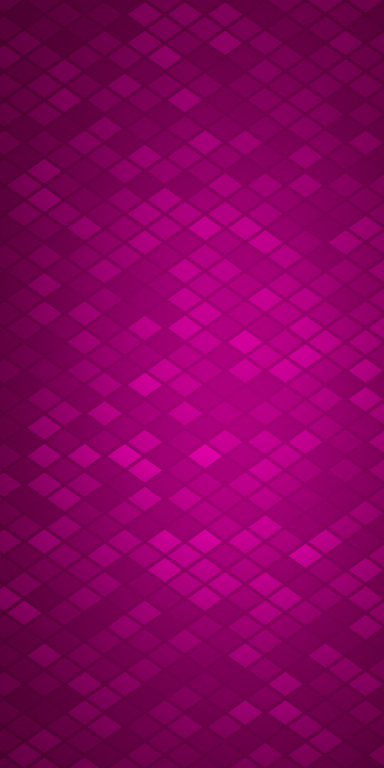
Write a WebGL 2 fragment shader that draws this background.

```glsl
#version 300 es
precision highp float;
// Magenta backdrop: a lattice of wide diamond tiles over an elliptical glow.
// Skewed lattice coordinates give each tile an id; a hash and a smooth noise
// set how strongly it is lit, and the distance to its sides cuts the gaps.

#define PITCH vec2(0.0523, 0.0371)       // tile diagonals, canvas height = 1
#define LATTICE_ORIGIN vec2(0.2409, 0.7585)
#define GLOW_CENTER vec2(0.302, 0.480)
#define GLOW_RADIUS vec2(0.260, 0.450)
#define EDGE_LEVEL 0.28                  // red level far from the glow
#define GLOW_LEVEL 0.44                  // red level added by the glow
#define GAP_HALF 0.075                   // half gap, in tile widths
#define GAP_SHADE 0.91
#define TILE_LIFT 0.34

uniform vec2 u_resolution;
out vec4 fragColor;

float hash(vec2 cell) {
    vec3 v = fract(vec3(cell.xyx) * vec3(0.1031, 0.1030, 0.0973));
    v += dot(v, v.yzx + 33.33);
    return fract((v.x + v.y) * v.z);
}

float smoothNoise(vec2 p) {
    vec2 i = floor(p), f = fract(p);
    f = f * f * (3.0 - 2.0 * f);
    float low = mix(hash(i), hash(i + vec2(1.0, 0.0)), f.x);
    float high = mix(hash(i + vec2(0.0, 1.0)), hash(i + 1.0), f.x);
    return mix(low, high, f.y);
}

// Deep plum to hot magenta, driven by the red level.
vec3 magenta(float level) {
    return vec3(level, 0.0, max(0.8 * level - 0.05, 0.0));
}

void main() {
    vec2 p = gl_FragCoord.xy / u_resolution.y;
    p.x += 0.5 * (0.5 - u_resolution.x / u_resolution.y);

    // Elliptical glow
    vec2 g = (p - GLOW_CENTER) / GLOW_RADIUS;
    float light = EDGE_LEVEL + GLOW_LEVEL * exp(-dot(g, g));

    // Diamond lattice
    vec2 q = (p - LATTICE_ORIGIN) / PITCH;
    vec2 lattice = vec2(q.x + q.y, q.x - q.y);
    vec2 cell = floor(lattice + 0.5);
    vec2 local = lattice - cell;
    float side = 0.5 - max(abs(local.x), abs(local.y));
    float pixel = length(1.0 / PITCH) / u_resolution.y;
    float soft = max(0.03, 0.6 * pixel);
    float mask = smoothstep(GAP_HALF - soft, GAP_HALF + soft, side);

    // Tile brightness, gathered in loose clusters
    float cluster = smoothNoise(cell * 0.3 + 40.0);
    float lit = pow(hash(cell + 120.0), 1.4) * mix(0.55, 1.3, cluster);
    float slope = 1.0 + 0.16 * (local.x - local.y);
    float shade = GAP_SHADE + mask * (0.02 + TILE_LIFT * lit * slope);

    // Faint grain against banding
    float grain = (hash(floor(p * 512.0) + 300.0) - 0.5) * 0.008;
    fragColor = vec4(magenta(light * shade + grain), 1.0);
}
```
